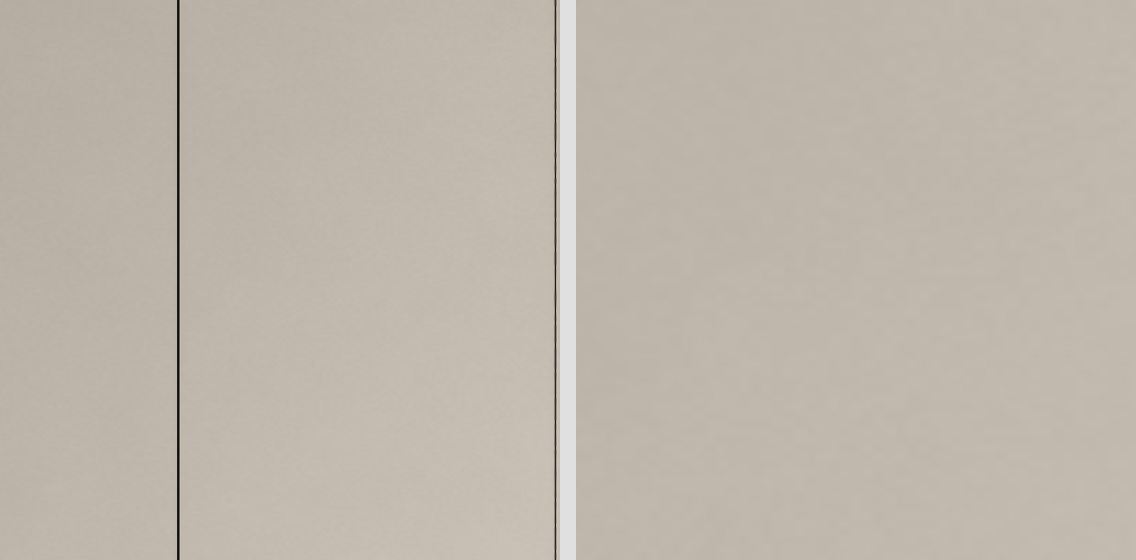
Left: the whole. Right: its middle third, enlarged.
Give the GLSL for this texture, as a WebGL 1 fragment shader.

```glsl
precision highp float;
// Satin beige wall panels with narrow dark vertical joints and a soft diagonal sheen.

uniform vec2 u_resolution;

const vec3 SHADE_COLOR = vec3(0.700, 0.667, 0.622);
const vec3 LIGHT_COLOR = vec3(0.790, 0.760, 0.718);
const vec3 JOINT_COLOR = vec3(0.045, 0.038, 0.035);
const vec3 WORN_JOINT_COLOR = vec3(0.170, 0.140, 0.120);

const float FIRST_JOINT = 0.3184;      // x of joint number 0
const float PANEL_WIDTH = 0.6735;      // distance between joints
const float JOINT_HALF_WIDTH = 0.0021;
const float WORN_HALF_WIDTH = 0.0014;
const float BEVEL_WIDTH = 0.0030;
const float BEVEL_GAIN = 0.035;
const float GRAIN_SCALE = 200.0;
const float GRAIN_GAIN = 0.010;
const float MOTTLE_GAIN = 0.008;

float hash(vec2 p) {
  vec3 q = fract(vec3(p.xyx) * 0.1031);
  q += dot(q, q.yzx + 33.33);
  return fract((q.x + q.y) * q.z);
}

float valueNoise(vec2 p) {
  vec2 cell = floor(p);
  vec2 f = fract(p);
  f = f * f * (3.0 - 2.0 * f);
  float low = mix(hash(cell), hash(cell + vec2(1.0, 0.0)), f.x);
  float high = mix(hash(cell + vec2(0.0, 1.0)), hash(cell + 1.0), f.x);
  return mix(low, high, f.y);
}

// Antialiased coverage of a strip around zero.
float strip(float d, float halfWidth, float pixel) {
  return clamp((halfWidth - abs(d)) / pixel + 0.5, 0.0, 1.0);
}

vec3 panelSurface(vec2 uv) {
  // Light rises towards the lower right.
  float sheen = 0.12 + 0.48 * uv.x + 0.36 * (1.0 - uv.y);
  vec3 color = mix(SHADE_COLOR, LIGHT_COLOR, clamp(sheen, 0.0, 1.0));

  // Fine satin grain over broad, faint mottling.
  float grain = valueNoise(uv * vec2(0.75, 1.0) * GRAIN_SCALE) - 0.5;
  float mottle = valueNoise(uv * 9.0 + 4.0) + 0.5 * valueNoise(uv * 31.0) - 0.75;
  return color + GRAIN_GAIN * grain + MOTTLE_GAIN * mottle;
}

void main() {
  vec2 uv = gl_FragCoord.xy / u_resolution;
  float pixel = 1.0 / u_resolution.x;

  // Signed distance to the nearest joint; odd joints are thinner and worn.
  float joint = floor((uv.x - FIRST_JOINT) / PANEL_WIDTH + 0.5);
  float d = uv.x - FIRST_JOINT - joint * PANEL_WIDTH;
  float worn = mod(joint, 2.0);
  float halfWidth = mix(JOINT_HALF_WIDTH, WORN_HALF_WIDTH, worn);
  float roughness = worn * (valueNoise(vec2(joint * 7.0, uv.y * 130.0)) - 0.5);

  vec3 color = panelSurface(uv);

  // Soft shadow beside the joint and a lit bevel on its right.
  color *= 1.0 - 0.05 * exp(-abs(d) / 0.004);
  color += BEVEL_GAIN * strip(d - halfWidth - 0.5 * BEVEL_WIDTH, 0.5 * BEVEL_WIDTH, pixel);

  // Dark gap, with a slightly broken edge where worn.
  vec3 gapColor = mix(JOINT_COLOR, WORN_JOINT_COLOR, worn) + 0.12 * roughness;
  float gap = strip(d, halfWidth + 0.0006 * roughness, pixel);
  gl_FragColor = vec4(mix(color, gapColor, gap), 1.0);
}
```
